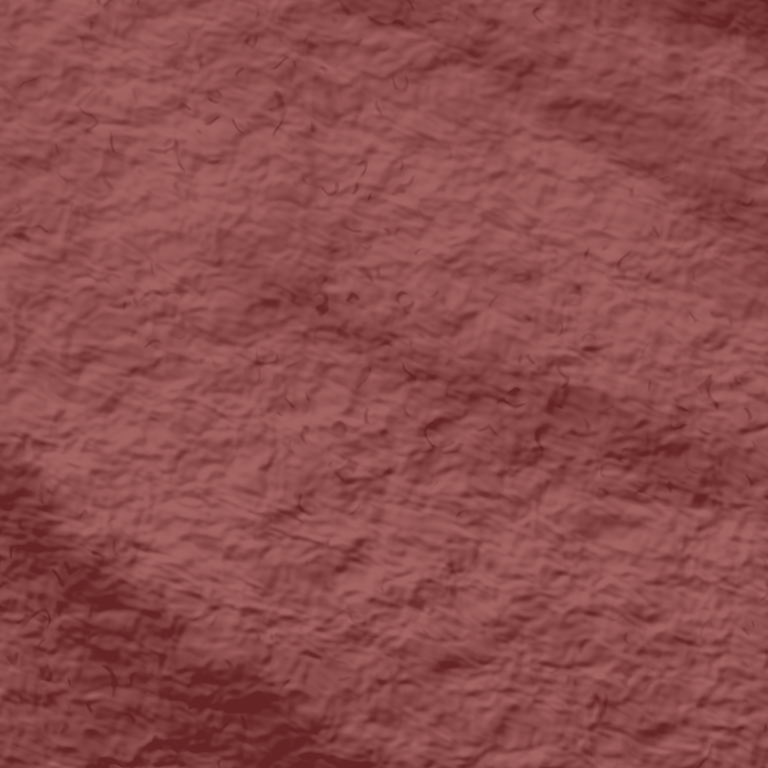
Give the GLSL for this texture, as a WebGL 2 fragment shader.

```glsl
#version 300 es
precision highp float;
// Soft crinkled red hide with fine wrinkles, short pits and broad shaded folds.

uniform vec2 u_resolution;
out vec4 fragColor;

const vec3 DEEP_RED = vec3(0.40, 0.14, 0.145);
const vec3 MID_RED = vec3(0.530, 0.277, 0.272);
const vec3 PALE_RED = vec3(0.645, 0.390, 0.382);
const vec2 LIGHT_DIR = vec2(-0.50, 0.87);
const float GRAIN_ANGLE = -0.25;
const vec2 GRAIN_STRETCH = vec2(0.82, 1.12);
const float CRINKLE_SCALE = 17.0;
const float CRINKLE_GAIN = 0.66;
const float RELIEF_STEP = 0.0030;
const float RELIEF_STRENGTH = 1.12;
const float PIT_SCALE = 34.0;
const float PIT_DEPTH = 0.46;
const float CREASE_DEPTH = 0.20;
const float BASE_TONE = 0.77;

vec2 hashGradient(ivec2 cell) {
    uvec2 q = uvec2(cell + 4096) * uvec2(1597u, 3571u);
    uint n = (q.x ^ q.y) * 2654435u + q.x * 977u;
    n = (n ^ (n >> 15)) * 739391u;
    n = (n ^ (n >> 13)) * 668265u;
    n ^= n >> 16;
    float angle = float(n & 65535u) / 65536.0 * 6.28319;
    return vec2(cos(angle), sin(angle));
}

float gradientNoise(vec2 p) {
    ivec2 i = ivec2(floor(p));
    vec2 f = fract(p);
    vec2 u = f * f * f * (f * (f * 6.0 - 15.0) + 10.0);
    float a = dot(hashGradient(i), f);
    float b = dot(hashGradient(i + ivec2(1, 0)), f - vec2(1, 0));
    float c = dot(hashGradient(i + ivec2(0, 1)), f - vec2(0, 1));
    float d = dot(hashGradient(i + ivec2(1, 1)), f - vec2(1, 1));
    return mix(mix(a, b, u.x), mix(c, d, u.x), u.y);
}

vec2 warp(vec2 p, float scale) {
    return vec2(gradientNoise(p * scale + 17.3), gradientNoise(p * scale + 61.7));
}

mat2 rotation(float a) {
    return mat2(cos(a), sin(a), -sin(a), cos(a));
}

// Wrinkled surface height, slightly stretched along the grain
float surfaceHeight(vec2 p) {
    vec2 q = (rotation(-GRAIN_ANGLE) * p) * GRAIN_STRETCH;
    q += 0.016 * warp(q, 10.0) + 0.007 * warp(q, 33.0);
    float height = 0.0;
    float amplitude = 1.0;
    float scale = CRINKLE_SCALE;
    for (int i = 0; i < 4; i++) {
        height += amplitude * gradientNoise(q * scale + float(i) * 23.7);
        amplitude *= CRINKLE_GAIN;
        scale *= 1.72;
    }
    return height;
}

// Shadow along a line: crisp on the side of the normal, soft on the other
float foldShadow(vec2 p, vec2 anchor, vec2 normal, float crisp, float soft) {
    float d = dot(p - anchor, normalize(normal));
    float w = d > 0.0 ? crisp : soft;
    return exp(-d * d / (w * w));
}

// Short hooked marks: pieces of noise contours kept where a mask allows
float pitMarks(vec2 p) {
    vec2 q = p + 0.010 * warp(p, 30.0);
    float contour = abs(gradientNoise(q * PIT_SCALE + 5.1) - 0.08);
    float mask = smoothstep(0.10, 0.34, gradientNoise(p * 36.0 + 88.4));
    float region = smoothstep(-0.35, 0.25, gradientNoise(p * 5.0 + 40.2));
    return (1.0 - smoothstep(0.02, 0.15, contour)) * mask * region;
}

// Broken dark creases following the grain
float creases(vec2 p) {
    vec2 q = rotation(-GRAIN_ANGLE) * (p + 0.030 * warp(p, 14.0));
    float ridge = 1.0 - smoothstep(0.0, 0.12, abs(gradientNoise(q * vec2(7.0, 13.0) + 9.6)));
    return ridge * smoothstep(0.02, 0.35, gradientNoise(p * 8.5 + 31.9));
}

void main() {
    vec2 p = gl_FragCoord.xy / min(u_resolution.x, u_resolution.y);
    vec2 bent = p + 0.045 * warp(p, 3.5) + 0.022 * warp(p, 13.0);

    // Broad folds
    float shade = 0.38 * foldShadow(bent, vec2(0.68, 0.87), vec2(-0.53, -0.85), 0.025, 0.09);
    shade += 0.75 * smoothstep(0.10, 0.21, dot(bent - vec2(0.68, 0.88), vec2(0.30, 0.95)));
    shade += 0.62 * foldShadow(bent, vec2(0.13, 0.24), vec2(0.65, 0.76), 0.045, 0.12);
    shade += 0.24 * foldShadow(bent, vec2(0.45, 0.60), vec2(0.36, 0.93), 0.014, 0.05)
           * smoothstep(0.15, 0.35, p.x);
    shade += 0.18 * foldShadow(bent, vec2(0.75, 0.44), vec2(0.35, 0.94), 0.08, 0.07)
           * smoothstep(0.35, 0.75, p.x);
    shade += 0.24 * smoothstep(0.26, 0.04, bent.y);
    shade -= 0.26 * gradientNoise(p * 5.5 + 70.3);

    // Fine relief, with hollows darker than crests are bright
    vec2 offset = LIGHT_DIR * RELIEF_STEP;
    float relief = surfaceHeight(p - offset) - surfaceHeight(p + offset);
    relief += 0.5 * min(relief, 0.0);
    float roughness = mix(0.78, 1.15, smoothstep(0.8, 0.2, p.y));

    float tone = BASE_TONE - shade + RELIEF_STRENGTH * roughness * relief;
    tone -= PIT_DEPTH * pitMarks(p) + CREASE_DEPTH * creases(p);

    // Colour ramp
    vec3 colour = mix(DEEP_RED, MID_RED, smoothstep(-0.35, 0.58, tone));
    colour = mix(colour, PALE_RED, smoothstep(0.35, 1.20, tone));
    fragColor = vec4(colour, 1.0);
}
```
